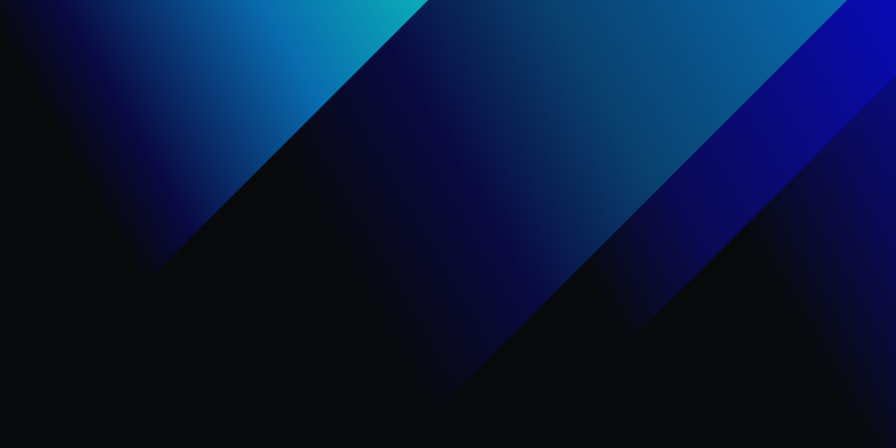
Give the GLSL for this background, as a Shadertoy shader.

```glsl
// Overlapping diagonal sheets on near-black, each lit from its upper right.
// Parallel 45 degree edges split the canvas into bands; inside each band a
// colour ramp runs along one shared tilted axis, fading into the dark.

#define EDGE_1 0.956            // x + depth where each sheet ends
#define EDGE_2 1.891
#define EDGE_3 2.167
#define LIGHT_AXIS vec2(0.866, -0.5)
#define INK    vec3(0.030, 0.037, 0.042)
#define NAVY   vec3(0.034, 0.035, 0.255)
#define STEEL  vec3(0.035, 0.250, 0.430)
#define AZURE  vec3(0.035, 0.420, 0.680)
#define TEAL   vec3(0.040, 0.660, 0.720)
#define INDIGO vec3(0.040, 0.040, 0.330)
#define COBALT vec3(0.040, 0.040, 0.550)
#define ULTRA  vec3(0.030, 0.040, 0.720)

// Four-stop gradient that starts from the dark ground
vec3 ramp(float t, vec4 stops, vec3 low, vec3 mid, vec3 high) {
    vec3 amount = clamp((t - stops.xyz) / (stops.yzw - stops.xyz), 0.0, 1.0);
    vec3 color = mix(INK, low, amount.x);
    color = mix(color, mid, amount.y);
    return mix(color, high, amount.z);
}

// Antialiased step across a diagonal edge
float pastEdge(float diagonal, float edge) {
    float halfWidth = 1.0 / iResolution.y;
    return smoothstep(edge - halfWidth, edge + halfWidth, diagonal);
}

void mainImage(out vec4 fragColor, in vec2 fragCoord) {
    // x to the right, y as depth below the top, in canvas heights
    vec2 p = fragCoord / iResolution.y;
    p.y = 1.0 - p.y;
    float diagonal = p.x + p.y;
    float t = dot(p, LIGHT_AXIS);

    // One gradient per sheet, left to right
    vec3 tealSheet   = ramp(t, vec4(-0.04, 0.11, 0.50, 0.80), NAVY, AZURE, TEAL);
    vec3 steelSheet  = ramp(t, vec4(0.36, 0.70, 1.05, 1.62), NAVY, STEEL, AZURE);
    vec3 cobaltSheet = ramp(t, vec4(0.82, 1.09, 1.47, 1.75), INDIGO, COBALT, ULTRA);
    vec3 indigoSheet = ramp(t, vec4(1.17, 1.45, 1.69, 2.00), INDIGO, COBALT, ULTRA);

    // Stack the sheets behind one another across the edges
    vec3 color = mix(tealSheet, steelSheet, pastEdge(diagonal, EDGE_1));
    color = mix(color, cobaltSheet, pastEdge(diagonal, EDGE_2));
    color = mix(color, indigoSheet, pastEdge(diagonal, EDGE_3));
    fragColor = vec4(color, 1.0);
}
```
